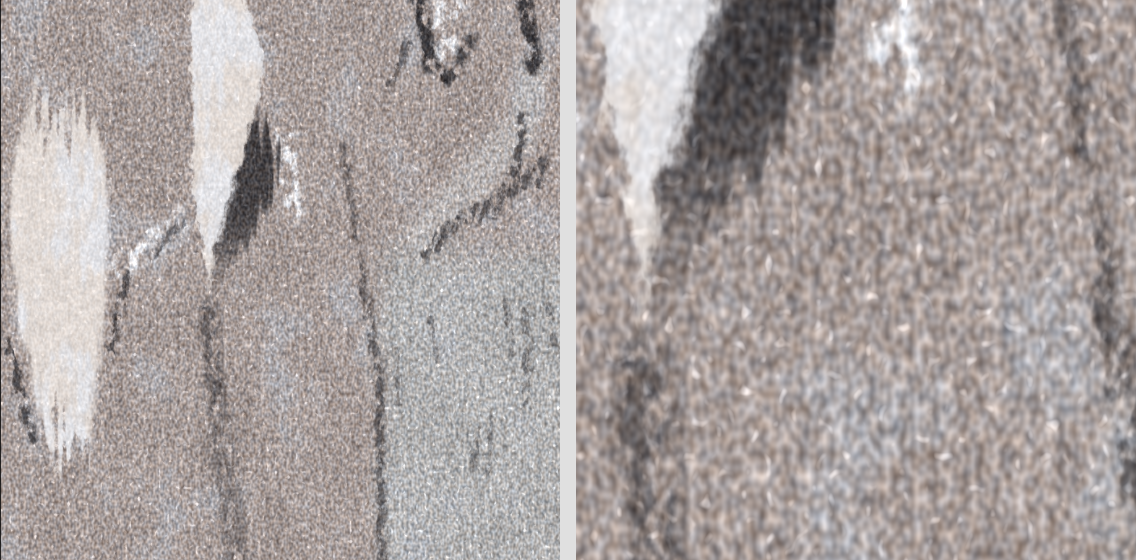
Left, the full canvas; right, a detail of the centre.
Give the GLSL for this texture, as a three.js fragment shader.

```glsl
varying vec2 vUv;

const vec3 EARTH = vec3(0.655, 0.612, 0.600);
const vec3 SLATE = vec3(0.700, 0.698, 0.700);
const vec3 LIME = vec3(0.895, 0.865, 0.845);
const vec3 CHALK = vec3(0.900, 0.900, 0.915);
const vec3 SOOT = vec3(0.235, 0.225, 0.235);

float hash(vec2 p) {
  vec3 q = fract(p.xyx * 0.1031);
  q += dot(q, q.yzx + 33.33);
  return fract((q.x + q.y) * q.z);
}

float cornerSlope(vec2 cell, vec2 offset) {
  float angle = 6.2832 * hash(cell);
  return dot(vec2(cos(angle), sin(angle)), offset);
}

float gradientNoise(vec2 p) {
  vec2 i = floor(p);
  vec2 f = fract(p);
  vec2 s = f * f * f * (f * (f * 6.0 - 15.0) + 10.0);
  vec2 e = vec2(1.0, 0.0);
  float low = mix(cornerSlope(i, f), cornerSlope(i + e, f - e), s.x);
  float high = mix(cornerSlope(i + e.yx, f - e.yx), cornerSlope(i + 1.0, f - 1.0), s.x);
  return mix(low, high, s.y);
}

float fractalNoise(vec2 p) {
  float sum = 0.0;
  float gain = 1.0;
  for (int i = 0; i < 4; i++) {
    sum += gain * gradientNoise(p);
    p = p * 2.03 + 17.3;
    gain *= 0.55;
  }
  return sum;
}

// Soft line from a to b
float stroke(vec2 p, vec2 a, vec2 b, float width) {
  vec2 d = b - a;
  float t = clamp(dot(p - a, d) / dot(d, d), 0.0, 1.0);
  return 1.0 - smoothstep(width * 0.25, width, length(p - a - d * t));
}

// Area between two edges
float band(float x, float left, float right, float soft) {
  return smoothstep(left - soft, left + soft, x) * (1.0 - smoothstep(right - soft, right + soft, x));
}

float palePatch(vec2 p, float fray) {
  float open = smoothstep(0.16, 0.56, p.y);
  float center = mix(0.122, 0.104, open);
  float halfWidth = mix(0.040, 0.088, open) - 0.035 * smoothstep(0.66, 0.85, p.y);
  float y = p.y + fray * 0.16;
  float ends = smoothstep(0.17, 0.23, y) * (1.0 - smoothstep(0.75, 0.83, y));
  return ends * band(p.x + fray * 0.012, center - halfWidth, center + halfWidth, 0.010);
}

float dripRight(float y) {
  return 0.375 + 0.093 * smoothstep(0.46, 0.90, y) - 0.028 * smoothstep(0.90, 1.0, y);
}

float paleDrip(vec2 p, float fray) {
  float left = 0.374 - 0.032 * smoothstep(0.46, 0.70, p.y);
  return band(p.x, left, dripRight(p.y), 0.004) * smoothstep(0.455, 0.50, p.y + fray * 0.06);
}

float shadowWedge(vec2 p, float fray) {
  float right = 0.388 + 0.102 * smoothstep(0.45, 0.68, p.y) - 0.025 * smoothstep(0.70, 0.80, p.y);
  float fade = smoothstep(0.43, 0.64, p.y) * (1.0 - smoothstep(0.77, 0.82, p.y));
  return fade * band(p.x, dripRight(p.y), right + fray * 0.04, 0.008);
}

float cracks(vec2 p) {
  float c = 0.55 * stroke(p, vec2(0.372, 0.45), vec2(0.390, 0.28), 0.026);
  c = max(c, 0.38 * stroke(p, vec2(0.390, 0.28), vec2(0.425, -0.02), 0.040));
  c = max(c, 0.45 * stroke(p, vec2(0.615, 0.74), vec2(0.645, 0.52), 0.011));
  c = max(c, 0.60 * stroke(p, vec2(0.645, 0.52), vec2(0.678, 0.34), 0.013));
  c = max(c, 0.65 * stroke(p, vec2(0.678, 0.34), vec2(0.686, -0.02), 0.013));
  c = max(c, 0.80 * stroke(p, vec2(0.015, 0.39), vec2(0.060, 0.22), 0.013));
  c = max(c, 0.80 * stroke(p, vec2(0.228, 0.51), vec2(0.198, 0.36), 0.012));
  c = max(c, 0.65 * stroke(p, vec2(0.325, 0.61), vec2(0.275, 0.55), 0.012));
  c = max(c, stroke(p, vec2(0.745, 1.02), vec2(0.772, 0.885), 0.022));
  c = max(c, stroke(p, vec2(0.772, 0.885), vec2(0.803, 0.855), 0.018));
  c = max(c, 0.85 * stroke(p, vec2(0.803, 0.855), vec2(0.842, 0.93), 0.018));
  c = max(c, 0.60 * stroke(p, vec2(0.735, 0.94), vec2(0.700, 0.85), 0.010));
  c = max(c, stroke(p, vec2(0.935, 1.02), vec2(0.958, 0.885), 0.022));
  return max(c, 0.75 * stroke(p, vec2(0.938, 0.80), vec2(0.918, 0.66), 0.013));
}

// Jagged runs below the pale smear, then hairlines in the slate
float runs(vec2 p) {
  float c = 0.0;
  for (int i = 0; i < 9; i++) {
    float k = float(i);
    float h = hash(vec2(k, 4.7));
    vec2 a = vec2(0.765 + 0.025 * k, 0.555 + 0.017 * k);
    c = max(c, 0.70 * stroke(p, a + vec2(0.01, 0.025), a - vec2(0.004, 0.025 * h), 0.011));
    vec2 b = vec2(0.70 + 0.29 * hash(vec2(k, 9.1)), 0.22 + 0.30 * h);
    c = max(c, 0.40 * stroke(p, b, b + vec2(0.03 * h - 0.01, -0.10), 0.007));
  }
  return c;
}

void main() {
  vec2 p = vUv;
  float blotch = fractalNoise(p * vec2(9.0, 6.0));
  float streak = gradientNoise(p * vec2(85.0, 9.0));
  float rough = fractalNoise(p * vec2(48.0, 30.0) + 5.0);
  vec2 warped = p + 0.012 * vec2(rough, blotch);

  // Weathered ground
  float slate = smoothstep(0.64, 0.71, p.x + 0.03 * blotch) * (1.0 - smoothstep(0.49, 0.61, p.y + 0.05 * blotch));
  vec3 color = mix(EARTH, SLATE, slate);
  color += 0.055 * blotch + 0.065 * streak;
  color = mix(color, vec3(0.67, 0.68, 0.71), 0.55 * smoothstep(0.12, 0.55, blotch));

  // Pale smears and chalky scuffs
  float smear = stroke(warped, vec2(0.955, 0.88), vec2(0.925, 0.76), 0.040);
  smear = max(smear, stroke(warped, vec2(0.925, 0.76), vec2(0.755, 0.58), 0.055));
  float scuff = stroke(warped, vec2(0.805, 1.0), vec2(0.800, 0.90), 0.055);
  scuff = max(scuff, stroke(warped, vec2(0.22, 0.52), vec2(0.32, 0.61), 0.035));
  scuff = max(scuff, stroke(warped, vec2(0.515, 0.75), vec2(0.525, 0.62), 0.035));
  color = mix(color, vec3(0.75, 0.74, 0.74), 0.70 * smear);
  color = mix(color, CHALK, scuff * smoothstep(-0.25, 0.45, rough));

  // Bare pale wood and dark fissures
  float fray = streak + 0.4 * rough;
  float pale = max(palePatch(p, fray), paleDrip(warped, fray));
  vec3 paleColor = mix(LIME, CHALK, smoothstep(-0.1, 0.35, blotch + 0.4 * streak));
  color = mix(color, paleColor + 0.05 * rough, 0.95 * pale);
  float dark = 0.90 * shadowWedge(warped, fray);
  dark = max(dark, max(cracks(warped), runs(warped)) * smoothstep(-0.45, 0.15, rough));
  color = mix(color, SOOT, dark);

  // Mineral grain with bright flecks
  float fine = gradientNoise(p * vec2(215.0, 150.0));
  float medium = gradientNoise(p * vec2(118.0, 72.0) + 31.0);
  float fleck = smoothstep(0.28, 0.58, gradientNoise(p * vec2(135.0, 105.0) + 71.0));
  float tint = gradientNoise(p * vec2(150.0, 110.0) + 53.0);
  float strength = (1.0 - 0.65 * pale) * (1.0 - 0.40 * dark);
  color += strength * (0.25 * fine + 0.16 * medium + 0.20 * fleck);
  color += strength * tint * vec3(0.045, 0.0, -0.045);

  color *= mix(0.15, 1.0, smoothstep(0.0005, 0.0030, p.x));
  gl_FragColor = vec4(clamp(color, 0.0, 1.0), 1.0);
}
```
